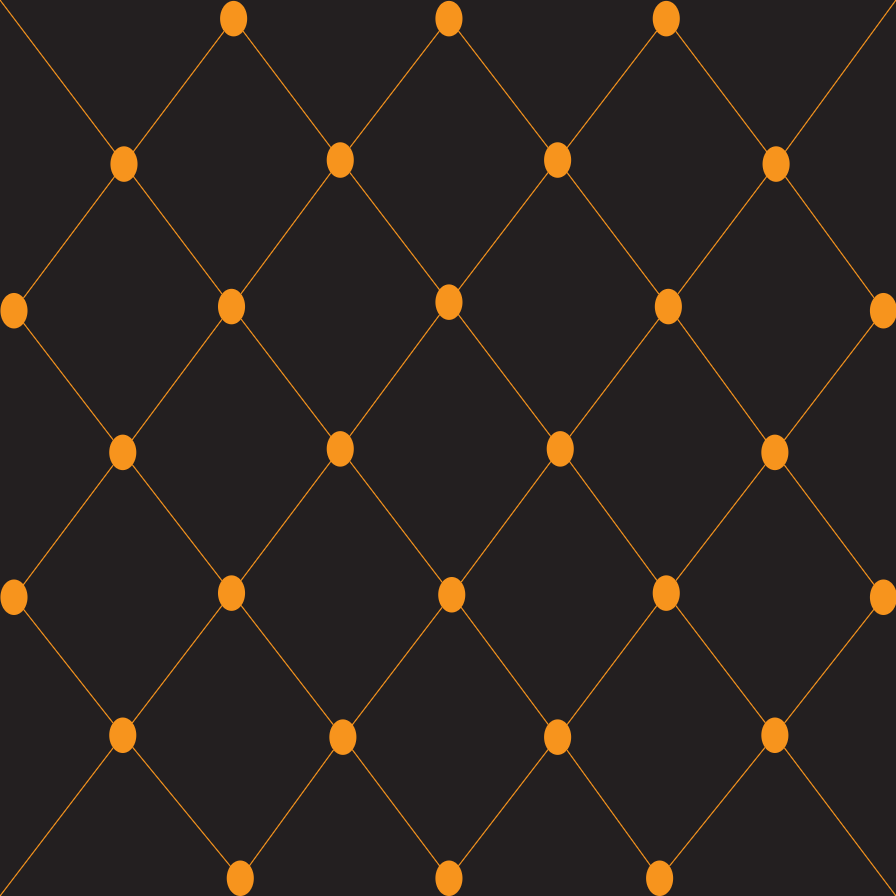
This pattern is drawn by a WebGL 1 fragment shader. Its source:

```glsl
precision highp float;
// A diamond lattice of hairlines with an oval stud at each crossing, orange on
// near-black. Every grid cell holds one diagonal between two studs, and the
// studs drift slightly from a regular 8 by 6 cell grid through layered sines.

uniform vec2 u_resolution;

const float PI = 3.14159265;

// True only for the four outermost lattice points.
bool isCorner(vec2 id) {
  return abs(id.x / 4.0 - 1.0) + abs(id.y / 3.0 - 1.0) > 1.9;
}

// Position of a lattice point, with y running down from the top.
vec2 nodePosition(vec2 id) {
  vec2 s = id / vec2(4.0, 3.0) - 1.0;
  if (isCorner(id)) return 0.5 + 0.5 * sign(s);

  float inner = 1.0 - s.x * s.x;
  float middle = 1.0 - s.y * s.y;
  vec2 drift;
  // Diagonal ripple, plus a pinch of the bottom row.
  drift.x = inner * (1.0 + 1.6 * cos((id.x + id.y - 8.0) * PI / 3.0))
          - 5.7 * sin(PI * s.x) * smoothstep(0.7, 1.0, s.y);
  // Sagging sides, plus a soft swell of the centre.
  drift.y = 6.0 * s.x * s.x * middle * middle
          + 3.0 * inner * cos(PI * s.x) * sin(PI * s.y);
  return vec2(0.0156, 0.0208) + id * vec2(0.1213, 0.1599) + drift / 768.0;
}

float segmentDistance(vec2 p, vec2 a, vec2 b) {
  vec2 ab = b - a;
  float t = clamp(dot(p - a, ab) / dot(ab, ab), 0.0, 1.0);
  return length(p - a - ab * t);
}

float ellipseDistance(vec2 p, vec2 radii) {
  float k = length(p / radii);
  return k * (k - 1.0) / max(length(p / (radii * radii)), 0.0001);
}

float studCoverage(vec2 p, vec2 id, float pixel) {
  if (isCorner(id)) return 0.0;
  float d = ellipseDistance(p - nodePosition(id), vec2(0.0151, 0.0198));
  return clamp(0.5 - d / pixel, 0.0, 1.0);
}

// Box-filtered stroke, so lines thinner than a pixel fade correctly.
float lineCoverage(float d, float halfWidth, float pixel) {
  return clamp(0.5 + (halfWidth - d) / pixel, 0.0, 1.0)
       - clamp(0.5 - (halfWidth + d) / pixel, 0.0, 1.0);
}

void main() {
  vec2 p = gl_FragCoord.xy / u_resolution;
  p.y = 1.0 - p.y;
  float pixel = 1.0 / min(u_resolution.x, u_resolution.y);

  // The margins belong to the outermost cells.
  vec2 cell = floor((p - vec2(0.0156, 0.0208)) / vec2(0.1213, 0.1599));
  cell = clamp(cell, vec2(0.0), vec2(7.0, 5.0));

  // Diagonals alternate direction in a checkerboard.
  float odd = mod(cell.x + cell.y, 2.0);
  vec2 startId = cell + vec2(odd, 0.0);
  vec2 endId = cell + vec2(1.0 - odd, 1.0);

  float d = segmentDistance(p, nodePosition(startId), nodePosition(endId));
  float ink = lineCoverage(d, 0.00065, pixel);
  ink = max(ink, studCoverage(p, startId, pixel));
  ink = max(ink, studCoverage(p, endId, pixel));

  vec3 ground = vec3(0.137, 0.122, 0.127);
  vec3 orange = vec3(0.969, 0.58, 0.114);
  gl_FragColor = vec4(mix(ground, orange, ink), 1.0);
}
```
